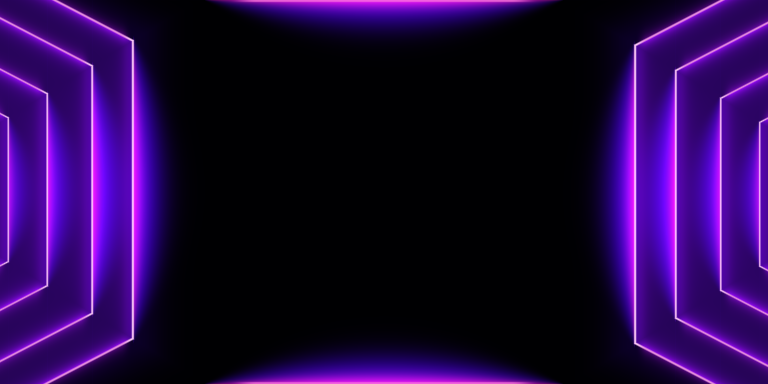
This background is drawn by a Shadertoy shader. Its source:

```glsl
// Neon stage: nested half hexagons on both sides, with lens-shaped glows on
// their upright edges and on the top and bottom borders of a black centre.
// The sides share one mirrored space; distances to edges drive all the light.

// Light spilling from an edge: d is the distance away, t runs -1..1 along it.
vec3 lensGlow(float d, float t, float size) {
    float bulge = max(1.0 - t * t, 0.01);
    float reach = max(d, 0.0) / (bulge * size);
    vec3 violet = vec3(0.24, 0.0, 0.80) * exp(-pow(reach / 0.075, 2.0));
    vec3 magenta = vec3(0.66, 0.08, 0.14) * exp(-pow(reach / 0.024, 1.6));
    return (violet + magenta) * sqrt(bulge) * step(0.0, d);
}

// Signed distance to a half hexagon opening to the left, from its corner.
float hexDistance(vec2 p, vec2 corner) {
    vec2 q = p - corner;
    return max(q.x, (q.y + 0.52 * q.x) * 0.887);
}

void mainImage(out vec4 fragColor, in vec2 fragCoord) {
    vec2 uv = fragCoord / iResolution.xy * vec2(2.0, 1.0);
    float pixel = 1.0 / iResolution.y;

    // Fold left and right together, with a slight vertical offset per side.
    float side = uv.x < 1.0 ? 1.0 : -1.0;
    vec2 p = vec2(min(uv.x, 2.0 - uv.x), abs(uv.y - 0.5 - 0.006 * side));
    vec3 color = vec3(0.0, 0.0, 0.008);

    // Nested panels, outermost first.
    float edgeX[4] = float[4](0.346, 0.240, 0.123, 0.0215);
    for (int i = 0; i < 4; i++) {
        vec2 corner = vec2(edgeX[i], 0.174 + 0.618 * edgeX[i]);
        float d = hexDistance(p, corner);
        float across = p.x - corner.x;
        float t = p.y / corner.y;
        float depth = float(i);

        // Panel body and soft halo around the outermost one.
        if (i == 0) {
            vec3 body = vec3(0.125, 0.015, 0.30) + vec3(0.06, 0.0, 0.12) * exp(-9.0 * p.y * p.y);
            color = mix(color, body, smoothstep(pixel, -pixel, d));
            color += vec3(0.045, 0.0, 0.15) * exp(-pow(max(d, 0.0) / 0.075, 2.0)) * step(0.0, d);
        }

        // Upright glow towards the centre, and a thin one along the slopes.
        color += lensGlow(across, t / 1.04, 1.0 - 0.13 * depth) * (1.0 - 0.14 * depth);
        float slope = smoothstep(0.0, 0.03, -across);
        color += vec3(0.32, 0.02, 0.38) * slope * exp(-abs(d) / 0.012);
        color += vec3(0.16, 0.0, 0.30) * exp(-abs(d) / 0.022) * step(d, 0.0);

        // Bright tube, whiter on the upright edge.
        vec3 tube = mix(vec3(1.0, 0.80, 0.98), vec3(0.90, 0.56, 0.86), slope);
        float halfWidth = 0.0026 - 0.0003 * depth;
        color = mix(color, tube, smoothstep(halfWidth + pixel, halfWidth - pixel, abs(d)));
    }

    // Top and bottom border lights.
    float border = min(uv.y, 1.0 - uv.y);
    float along = (uv.x - 1.0) / 0.47;
    color += lensGlow(border, along, 0.95);
    float rim = smoothstep(0.005 + pixel, 0.005 - pixel, border) * smoothstep(0.86, 0.70, abs(along));
    color = mix(color, vec3(0.98, 0.48, 0.86), 0.75 * rim);

    fragColor = vec4(clamp(color, 0.0, 1.0), 1.0);
}
```
